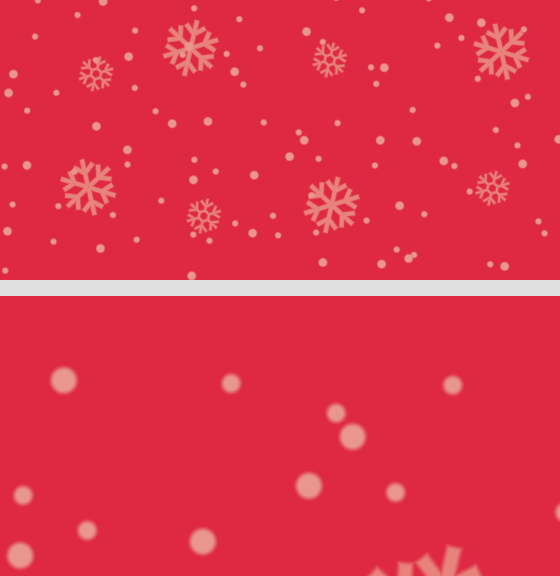
Top: the whole. Bottom: its middle third, enlarged.
Reproduce this pattern procedurally as a Shadertoy shader.

```glsl
// Pale pink snowflakes and round snow dots scattered on a flat red ground.
#define RED        vec3(0.873, 0.162, 0.258)
#define FLAKE_PINK vec3(0.910, 0.515, 0.487)
#define DOT_PINK   vec3(0.912, 0.590, 0.555)
#define FLAKE_CELL 0.5
#define BIG_FLAKE  0.102
#define TINY_FLAKE 0.063
#define BIG_DOT    vec2(0.240, 0.0152)  // cell size, radius
#define TINY_DOT   vec2(0.182, 0.0108)
#define SOFTNESS   0.0042

vec2 hash2(vec2 p) {
    vec3 q = fract(vec3(p.xyx) * vec3(0.1031, 0.1030, 0.0973));
    q += dot(q, q.yzx + 33.33);
    return fract((q.xx + q.yz) * q.zy);
}

float coverage(float d) {
    float s = max(SOFTNESS, 0.75 / iResolution.y);
    return 1.0 - smoothstep(-s, s, d);
}

// Flat-ended bar that leaves "start" along "dir"
float bar(vec2 p, vec2 start, vec2 dir, float len, float halfWidth) {
    p -= start;
    vec2 q = vec2(dot(p, dir) - 0.5 * len, dir.x * p.y - dir.y * p.x);
    vec2 d = abs(q) - vec2(0.5 * len, halfWidth);
    return length(max(d, 0.0)) + min(max(d.x, d.y), 0.0);
}

// Six-armed flake of unit radius; the ornate kind has an open hexagon core
float snowflake(vec2 p, float tilt, bool ornate) {
    float sector = radians(60.0);
    float a = mod(atan(p.y, p.x) - tilt + 0.5 * sector, sector) - 0.5 * sector;
    p = length(p) * vec2(cos(a), abs(sin(a)));

    float w = ornate ? 0.075 : 0.083;
    float core = ornate ? 0.28 : 0.0;
    float fork = ornate ? 0.54 : 0.50;
    float angle = radians(50.0);
    float d = bar(p, vec2(core, 0.0), vec2(1.0, 0.0), 1.0 - core, w);
    d = min(d, bar(p, vec2(fork, 0.0), vec2(cos(angle), sin(angle)), 0.45, w));
    if (ornate) {
        float hexagon = dot(p, vec2(cos(0.5 * sector), sin(0.5 * sector)));
        d = min(d, abs(hexagon - 0.27) - w);
    }
    return d;
}

// Big and tiny flakes alternate over a jittered grid
float flakes(vec2 p) {
    vec2 cell = floor(p / FLAKE_CELL);
    vec2 rnd = hash2(cell + 17.0);
    vec2 center = (cell + 0.5 + (rnd - 0.5) * vec2(0.5, 0.36)) * FLAKE_CELL;
    bool tiny = mod(cell.x + cell.y, 2.0) > 0.5;
    float radius = tiny ? TINY_FLAKE : BIG_FLAKE;
    float lean = hash2(cell + 5.0).x < 0.5 ? -1.0 : 1.0;
    float tilt = radians(90.0 + 13.0 * lean);
    return coverage(radius * snowflake((p - center) / radius, tilt, tiny));
}

// One dot per cell, strongly jittered
float dots(vec2 p, vec2 kind, float seed) {
    vec2 cell = floor(p / kind.x);
    float d = 1.0;
    for (int j = -1; j <= 1; j++)
    for (int i = -1; i <= 1; i++) {
        vec2 id = cell + vec2(i, j);
        vec2 center = (id + 0.5 + 0.9 * (hash2(id + seed) - 0.5)) * kind.x;
        d = min(d, length(p - center) - kind.y);
    }
    return coverage(d);
}

void mainImage(out vec4 fragColor, in vec2 fragCoord) {
    vec2 p = fragCoord / iResolution.y;
    vec3 color = mix(RED, FLAKE_PINK, flakes(p));
    float snow = max(dots(p, BIG_DOT, 41.0), dots(p, TINY_DOT, 83.0));
    fragColor = vec4(mix(color, DOT_PINK, snow), 1.0);
}
```
